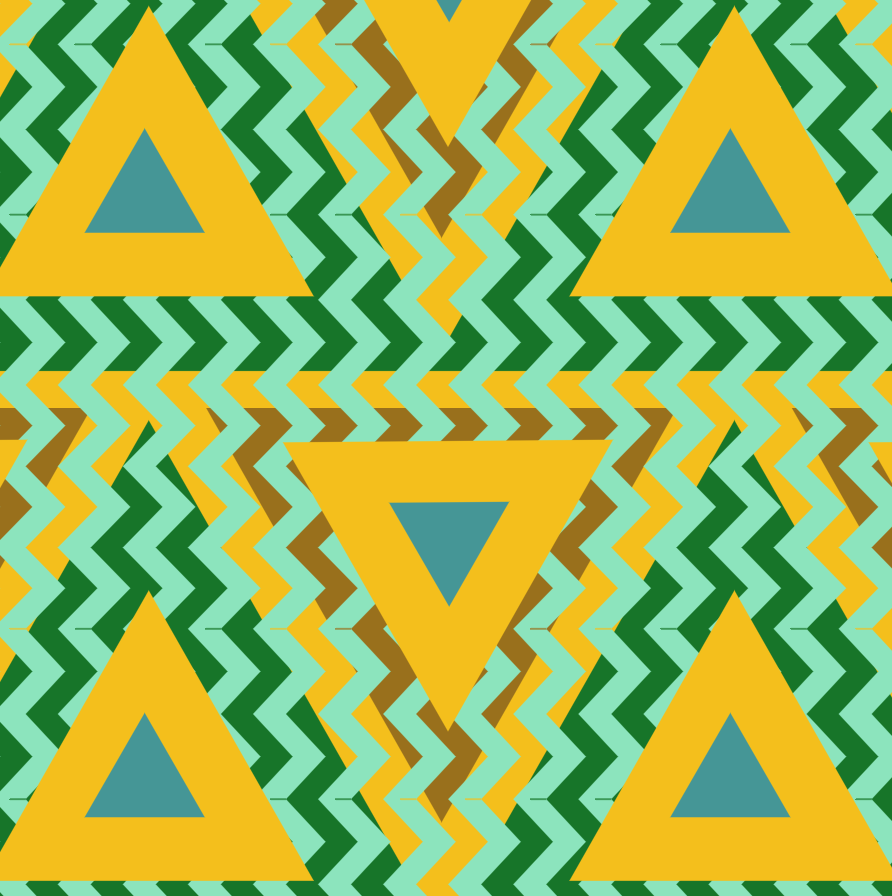
Write a WebGL 2 fragment shader that draws this pattern.

```glsl
#version 300 es
precision highp float;
// Nested up and down triangles over vertical zigzag stripes, in a seamless tile.

uniform vec2 u_resolution;
out vec4 fragColor;

// Lengths are in design units: VIEW units span the canvas height, y runs down.
const float VIEW = 768.0;
const vec2 TILE = vec2(502.0, 501.0);

const vec3 MINT = vec3(0.55, 0.895, 0.74);
const vec3 YELLOW = vec3(0.955, 0.75, 0.11);
const vec3 GREEN = vec3(0.09, 0.46, 0.16);
const vec3 BROWN = vec3(0.60, 0.44, 0.11);
const vec3 TEAL = vec3(0.27, 0.59, 0.59);

// Triangles: apex position, then half base and height
const vec2 UP_APEX = vec2(127.5, 5.0);
const vec2 UP_INNER_APEX = vec2(124.0, 110.0);
const vec2 DOWN_APEX = vec2(384.0, 627.0);
const vec2 DOWN_INNER_APEX = vec2(385.0, 520.0);
const vec2 OUTER_SIZE = vec2(141.5, 249.0);
const vec2 INNER_SIZE = vec2(51.5, 89.5);
const float DOWN_TILT = 0.008;

// Zigzag stripes
const float STRIPES = 9.0;
const float STRIPE_WIDTH = 27.5;
const float STRIPE_LEFT = 22.0;
const float SWING = 34.0;
const float ZIG_START = 38.0;
const float LONG_ZIG = 73.0;
const float LONG_COUNT = 4.0;
const float SHORT_COUNT = 3.0;
const float SEAM_LENGTH = 20.0;
const float SEAM_HALF = 0.8;

// Colour zones around the upright triangle
const float GREEN_REACH = 72.0;
const float YELLOW_REACH = 120.0;
const float ROW_TOP = 318.0;
const float ROW_BOTTOM = 350.0;

float unit; // design units per pixel

float cover(float d) {
    return 1.0 - smoothstep(-0.75, 0.75, d / unit);
}

vec2 wrap(vec2 p) {
    return p - TILE * floor(p / TILE + 0.5);
}

// Distance to the sloping sides; q is relative to the apex
float sideDistance(vec2 q, vec2 size) {
    return (abs(q.x) * size.y - q.y * size.x) / length(size);
}

// Repeating isosceles triangle; dir is 1 for upright, -1 for inverted
float triangle(vec2 p, vec2 apex, vec2 size, float dir) {
    vec2 middle = vec2(0.0, 0.5 * size.y);
    vec2 q = wrap(p - apex - dir * middle);
    q.y += dir < 0.0 ? DOWN_TILT * q.x : 0.0;
    q = vec2(q.x, dir * q.y) + middle;
    return max(sideDistance(q, size), q.y - size.y);
}

// Zigzags run down the tile, long bends first and shorter ones after
float zigzag(vec2 p) {
    float y = mod(p.y - ZIG_START, TILE.y);
    float longPart = LONG_ZIG * LONG_COUNT;
    float shortZig = (TILE.y - longPart) / SHORT_COUNT;
    float phase = y < longPart ? y / LONG_ZIG : (y - longPart) / shortZig;
    float bend = 1.0 - abs(2.0 * fract(phase) - 1.0);

    float pitch = TILE.x / STRIPES;
    float centre = STRIPE_LEFT + SWING * bend + 0.5 * STRIPE_WIDTH;
    float x = mod(p.x - centre + 0.5 * pitch, pitch) - 0.5 * pitch;
    float stripe = cover((abs(x) - 0.5 * STRIPE_WIDTH) * 0.73);

    // Hairline seams at two of the left bends
    float seamY = min(abs(wrap(vec2(0.0, y)).y), abs(y - 2.0 * LONG_ZIG));
    float reach = -0.5 * STRIPE_WIDTH - x;
    float seam = cover(seamY - SEAM_HALF) * cover(max(-reach, reach - SEAM_LENGTH));
    return max(stripe, 0.7 * seam);
}

// Green, yellow and brown bands parallel to the triangle sides, plus a yellow row
vec3 zoneColour(vec2 p) {
    float y = mod(p.y - ROW_BOTTOM, TILE.y) + ROW_BOTTOM - TILE.y;
    vec2 q = vec2(wrap(p - UP_APEX).x, y - UP_APEX.y);
    float d = sideDistance(q, OUTER_SIZE);
    vec3 colour = mix(BROWN, YELLOW, cover(d - YELLOW_REACH));
    colour = mix(colour, GREEN, cover(d - GREEN_REACH));
    return mix(colour, YELLOW, cover(ROW_TOP - y));
}

void main() {
    unit = VIEW / u_resolution.y;
    vec2 p = vec2(gl_FragCoord.x, u_resolution.y - gl_FragCoord.y) * unit;

    vec3 colour = mix(MINT, zoneColour(p), zigzag(p));

    float outer = min(triangle(p, UP_APEX, OUTER_SIZE, 1.0),
                      triangle(p, DOWN_APEX, OUTER_SIZE, -1.0));
    float inner = min(triangle(p, UP_INNER_APEX, INNER_SIZE, 1.0),
                      triangle(p, DOWN_INNER_APEX, INNER_SIZE, -1.0));
    colour = mix(colour, YELLOW, cover(outer));
    colour = mix(colour, TEAL, cover(inner));
    fragColor = vec4(colour, 1.0);
}
```
